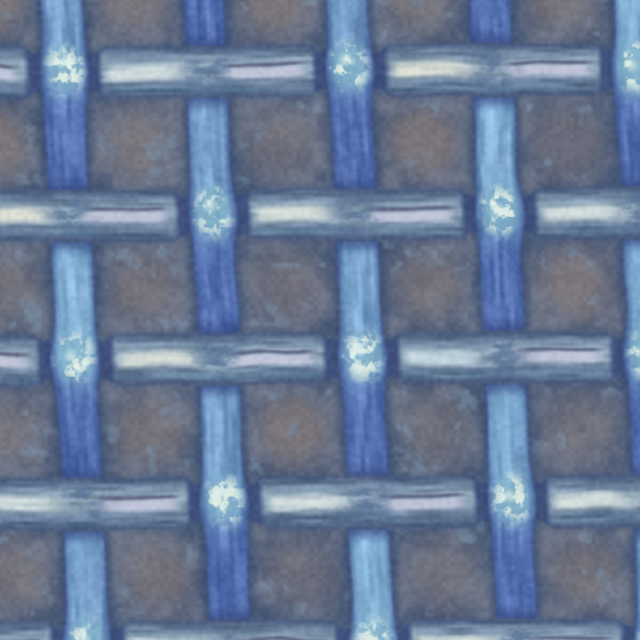
This texture is drawn by a WebGL 2 fragment shader. Its source:

```glsl
#version 300 es
precision highp float;
uniform vec2 u_resolution;
out vec4 outColor;

float hash(vec2 p) {
    vec3 q = fract(vec3(p.xyx) * 0.1031);
    q += dot(q, q.yzx + 33.33);
    return fract((q.x + q.y) * q.z);
}

float noise(vec2 p) {
    vec2 i = floor(p), f = fract(p);
    f = f * f * (3.0 - 2.0 * f);
    return mix(mix(hash(i), hash(i + vec2(1, 0)), f.x),
               mix(hash(i + vec2(0, 1)), hash(i + vec2(1, 1)), f.x), f.y);
}

float fbm(vec2 p) {
    return 0.55 * noise(p) + 0.3 * noise(p * 2.1 + 7.3) + 0.15 * noise(p * 4.3 + 19.1);
}

// Soft band: 1 where |x| is below the half width
float band(float x, float halfWidth, float blur) {
    return 1.0 - smoothstep(halfWidth - blur, halfWidth + blur, abs(x));
}

// Blurred backing seen through the holes
vec3 backing(vec2 g) {
    vec2 hole = abs(fract(g) - 0.5);
    float cloud = fbm(g * 5.0 + 40.0);
    vec3 color = mix(vec3(0.29, 0.35, 0.46), vec3(0.43, 0.46, 0.53), smoothstep(0.2, 0.75, cloud));
    float glow = 1.0 - smoothstep(0.08, 0.36, length(hole) + 0.16 * (cloud - 0.5));
    float warmth = 0.45 + 0.5 * hash(floor(g) + 60.0);
    color = mix(color, vec3(0.50, 0.47, 0.48), glow * warmth);
    float fleck = smoothstep(0.62, 0.82, fbm(g * 8.0 + 11.0));
    color = mix(color, vec3(0.46, 0.55, 0.64), 0.55 * fleck);
    float shade = smoothstep(0.25, 0.37, max(hole.x, hole.y));
    return mix(color, vec3(0.27, 0.34, 0.47), 0.55 * shade);
}

// Metallic cross wire: s runs along the visible span, v across it
vec3 crossWire(float s, float v, vec2 g, float seed) {
    float streak = noise(vec2(g.x * 5.0, g.y * 38.0));
    vec3 color = mix(vec3(0.35, 0.43, 0.55), vec3(0.54, 0.63, 0.71), band(v + 0.02, 0.09, 0.07));
    color = mix(color, vec3(0.42, 0.57, 0.68), 0.6 * band(v - 0.12, 0.02, 0.03) * noise(g * 3.0));
    color += 0.16 * (streak - 0.5);

    // Broad cream glint on the left, split lavender glint on the right
    float left = smoothstep(-0.74, -0.64, s) * (1.0 - smoothstep(-0.32, 0.0, s));
    float right = smoothstep(0.02, 0.2, s) * (1.0 - smoothstep(0.6, 0.72, s));
    float wave = 0.015 * (noise(vec2(g.x * 6.0, seed * 50.0)) - 0.5);
    vec3 cream = mix(vec3(0.87, 0.88, 0.83), vec3(0.78, 0.85, 0.89), seed);
    color = mix(color, cream, left * band(v + wave, 0.05, 0.03) * (0.75 + 0.3 * streak));
    color = mix(color, vec3(0.77, 0.78, 0.86), right * band(v + wave - 0.01, 0.035, 0.02) * 0.9);
    color = mix(color, vec3(0.36, 0.37, 0.48), right * band(v + wave + 0.045, 0.012, 0.012) * 0.8);

    // Bruised dip over the hidden wire, dark rims and ends
    float dip = band(s, 0.14, 0.14) * smoothstep(0.35, 0.7, fbm(g * vec2(9.0, 16.0)));
    color = mix(color, vec3(0.34, 0.44, 0.58), 0.75 * dip);
    color = mix(color, vec3(0.27, 0.34, 0.48), 0.7 * smoothstep(0.12, 0.18, abs(v)));
    return mix(color, vec3(0.25, 0.32, 0.49), smoothstep(0.71, 0.77, abs(s)));
}

// Blue upright wire: t runs down the visible span, u across it
vec3 uprightWire(float t, float u, vec2 g, float seed) {
    vec3 upper = mix(vec3(0.42, 0.57, 0.74), vec3(0.48, 0.65, 0.79), seed);
    vec3 color = mix(upper, vec3(0.33, 0.44, 0.69), smoothstep(-0.05, 0.35, t));
    float streak = noise(vec2(g.x * 32.0, g.y * 4.0));
    color += 0.14 * (streak - 0.5) + 0.08 * (fbm(g * 13.0) - 0.5);
    color += vec3(0.09, 0.11, 0.1) * band(u + 0.03, 0.03, 0.07) * (1.0 - smoothstep(-0.2, 0.5, t));
    color = mix(color, vec3(0.25, 0.35, 0.59), 0.75 * smoothstep(0.09, 0.16, abs(u)));
    color = mix(color, vec3(0.22, 0.30, 0.52), 0.7 * smoothstep(0.7, 0.82, abs(t)));

    // Worn shine on the crown
    vec2 crown = vec2(u, t + 0.02);
    float shine = 1.0 - smoothstep(0.06, 0.19, length(crown * vec2(1.0, 0.8)));
    color = mix(color, vec3(0.52, 0.71, 0.79), 0.75 * shine);
    float glint = shine * smoothstep(0.46, 0.68, fbm(g * 15.0 + seed * 30.0));
    color = mix(color, vec3(0.86, 0.92, 0.89), glint);
    float spot = band(length(crown - vec2(-0.02, -0.06 + 0.06 * seed)), 0.035, 0.035);
    return mix(color, vec3(0.84, 0.92, 0.91), 0.75 * spot);
}

void main() {
    vec2 p = gl_FragCoord.xy / u_resolution;
    p.y = 1.0 - p.y;

    // Slightly sheared weave lattice
    vec2 g = vec2(p.x - 0.1 - 0.042 * (p.y - 0.111), p.y - 0.113 + 0.005 * p.x) / vec2(0.2235, 0.225);
    g += 0.025 * (vec2(noise(g * 3.0), noise(g * 3.0 + 25.0)) - 0.5);
    vec2 id = round(g);
    vec2 d = g - id;
    float s = mod(g.x + id.y, 2.0) - 1.0;
    float t = mod(g.y + id.x + 1.0, 2.0) - 1.0;
    float crossSeed = hash(vec2(round(g.x - s), id.y) + 20.0);
    float uprightSeed = hash(vec2(id.x, round(g.y - t)) + 80.0);

    vec3 color = backing(g);
    float crossMask = band(d.y, 0.18 - 0.05 * smoothstep(0.7, 0.8, abs(s)), 0.018);
    color = mix(color, crossWire(s, d.y, g, crossSeed), crossMask);

    // Upright wires bulge at the crown and cast a thin shadow
    float halfWidth = 0.14 + 0.03 * exp(-30.0 * t * t);
    float span = band(t, 0.815, 0.018);
    color = mix(color, vec3(0.23, 0.30, 0.45), 0.6 * span * band(d.x, halfWidth + 0.03, 0.04));
    color = mix(color, uprightWire(t, d.x, g, uprightSeed), span * band(d.x, halfWidth, 0.018));

    color += 0.05 * (noise(p * 150.0) - 0.5);
    outColor = vec4(clamp(color, 0.0, 1.0), 1.0);
}
```
